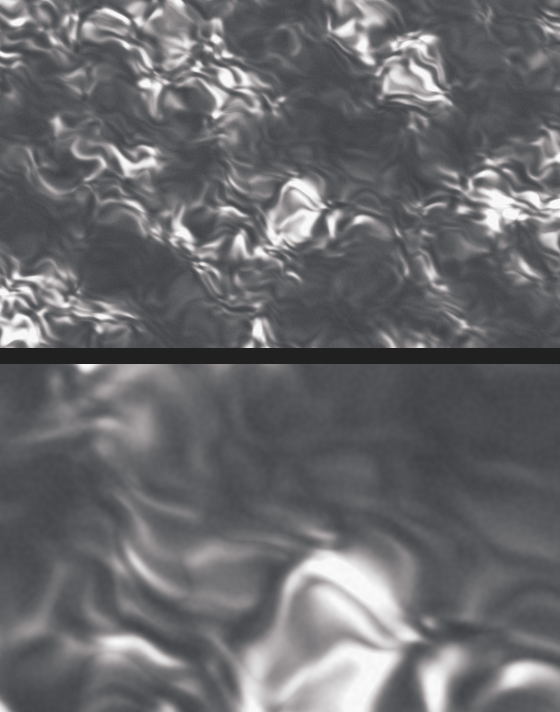
Top: the whole. Bottom: its middle third, enlarged.
Write a WebGL 1 fragment shader that draws this texture.

```glsl
precision highp float;

uniform vec2 u_resolution;

// Feature sizes, in cycles per canvas height
const float PATCH_FREQ = 3.3;
const float FOLD_FREQ = 13.0;
const float CREASE_FREQ = 22.0;
const float GLINT_FREQ = 43.0;
const float GRAIN_FREQ = 150.0;

// Direction and distortion
const float FOLD_ANGLE = -0.45;
const float FOLD_STRETCH = 1.7;
const float PATCH_STRETCH = 1.25;
const float WARP_AMOUNT = 0.055;

// Contrast
const float PATCH_WEIGHT = 0.62;
const float FOLD_WEIGHT = 0.60;
const float CREASE_WEIGHT = 0.50;
const float GLINT_WEIGHT = 0.50;
const float SHADE_RELIEF = 0.34;
const float LIT_RELIEF = 1.05;
const float TONE_GAIN = 1.05;
const float GRAIN_AMOUNT = 0.02;

// Noise statistics, used to bring each layer to unit variance
const float NOISE_DEV = 0.21;
const float CREASE_MEAN = 0.17;
const float CREASE_DEV = 0.125;

// Tones from deep shade to specular glint
const vec3 DEEP = vec3(0.255, 0.262, 0.278);
const vec3 SLATE = vec3(0.30, 0.305, 0.32);
const vec3 STEEL = vec3(0.36, 0.367, 0.378);
const vec3 ASH = vec3(0.45, 0.448, 0.456);
const vec3 PEWTER = vec3(0.58, 0.562, 0.568);
const vec3 SILVER = vec3(0.71, 0.69, 0.692);
const vec3 BRIGHT = vec3(0.85, 0.845, 0.848);
const vec3 GLARE = vec3(0.97);

vec2 gradientAt(vec2 cell) {
  vec3 h = fract(cell.xyx * vec3(0.1031, 0.1030, 0.0973));
  h += dot(h, h.yzx + 33.33);
  float angle = 6.28318 * fract((h.x + h.y) * h.z);
  return vec2(cos(angle), sin(angle));
}

float gradientNoise(vec2 p) {
  vec2 i = floor(p);
  vec2 f = p - i;
  vec2 u = f * f * f * (f * (f * 6.0 - 15.0) + 10.0);
  vec2 e = vec2(1.0, 0.0);
  float a = dot(gradientAt(i), f);
  float b = dot(gradientAt(i + e.xy), f - e.xy);
  float c = dot(gradientAt(i + e.yx), f - e.yx);
  float d = dot(gradientAt(i + e.xx), f - e.xx);
  return mix(mix(a, b, u.x), mix(c, d, u.x), u.y);
}

// Coordinates along and across the folds
vec2 alignToFolds(vec2 p, float stretch) {
  vec2 along = vec2(cos(FOLD_ANGLE), sin(FOLD_ANGLE));
  return vec2(dot(p, along) / stretch, dot(p, vec2(-along.y, along.x)));
}

vec2 warp(vec2 p) {
  vec2 bend = vec2(gradientNoise(p * 7.0 + 31.7), gradientNoise(p * 7.0 + 83.2));
  vec2 ripple = vec2(gradientNoise(p * 17.0 + 12.4), gradientNoise(p * 17.0 + 57.9));
  return p + WARP_AMOUNT * (bend + 0.4 * ripple);
}

// Broad lit and shaded areas
float patches(vec2 p) {
  vec2 q = alignToFolds(p, PATCH_STRETCH) * PATCH_FREQ + 20.3;
  float n = gradientNoise(q) + 0.65 * gradientNoise(q * 2.3 + 9.1);
  return n / (NOISE_DEV * 1.19);
}

// Crumpled surface: soft folds, dark creases and small glints
float relief(vec2 p) {
  vec2 q = alignToFolds(p, FOLD_STRETCH) + 5.0;
  float fold = gradientNoise(q * FOLD_FREQ) / NOISE_DEV;
  float n = gradientNoise(q * CREASE_FREQ + 41.3);
  float crease = (sqrt(n * n + 0.0006) - CREASE_MEAN) / CREASE_DEV;
  float glint = gradientNoise(q * GLINT_FREQ + 73.8) / NOISE_DEV;
  return FOLD_WEIGHT * fold + CREASE_WEIGHT * crease + GLINT_WEIGHT * glint;
}

vec3 blend(vec3 from, vec3 to, float lo, float hi, float tone) {
  return mix(from, to, clamp((tone - lo) / (hi - lo), 0.0, 1.0));
}

// Stops sit at the normal quantiles of each tone's share
vec3 metalColor(float tone) {
  vec3 color = blend(DEEP, SLATE, -2.3, -0.97, tone);
  color = blend(color, STEEL, -0.97, -0.05, tone);
  color = blend(color, ASH, -0.05, 0.63, tone);
  color = blend(color, PEWTER, 0.63, 1.20, tone);
  color = blend(color, SILVER, 1.20, 1.65, tone);
  color = blend(color, BRIGHT, 1.65, 2.17, tone);
  return blend(color, GLARE, 2.17, 2.8, tone);
}

void main() {
  vec2 p = gl_FragCoord.xy / u_resolution.y;
  vec2 warped = warp(p);
  float light = patches(warped);
  float strength = mix(SHADE_RELIEF, LIT_RELIEF, smoothstep(-1.2, 1.3, light));
  float tone = TONE_GAIN * (PATCH_WEIGHT * light + strength * relief(warped));
  float grain = GRAIN_AMOUNT * gradientNoise(p * GRAIN_FREQ);
  gl_FragColor = vec4(metalColor(tone) + grain, 1.0);
}
```
